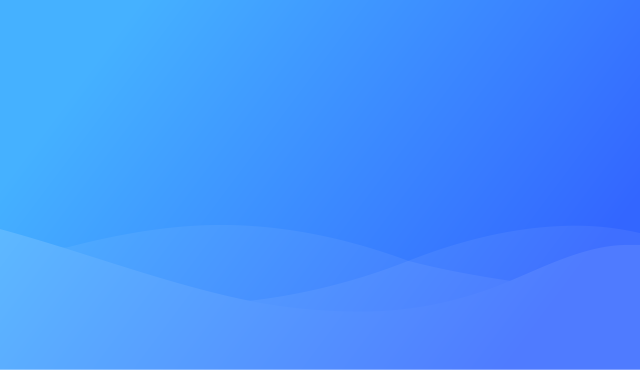
Reproduce this background procedurally as a Shadertoy shader.

```glsl
// Diagonal blue gradient with three pale translucent waves along the bottom.

#define SKY_LIGHT vec3(0.27, 0.695, 1.00)
#define SKY_DEEP vec3(0.20, 0.40, 1.00)
#define GRADIENT_AXIS vec2(0.80, 0.60)
#define GRADIENT_START 0.30
#define GRADIENT_END 1.70
#define BACK_WAVE_ALPHA 0.06
#define FRONT_WAVE_ALPHA 0.135
#define BASE_LINE_HEIGHT 0.0025
#define BASE_LINE_ALPHA 0.30

// Cubic Hermite height between two points, held level outside them.
float curve(float x, vec2 a, vec2 b, float slopeA, float slopeB) {
    float span = b.x - a.x;
    float t = clamp((x - a.x) / span, 0.0, 1.0);
    float s = 1.0 - t;
    return mix(a.y, b.y, t * t * (3.0 - 2.0 * t))
         + span * t * s * (s * slopeA - t * slopeB);
}

// Long hump rising on the left.
float leftWave(float x) {
    const vec2 start = vec2(0.104, 0.331), crest = vec2(0.345, 0.392);
    const vec2 bend = vec2(0.638, 0.295), tail = vec2(0.797, 0.241);
    if (x < crest.x) return curve(x, start, crest, 0.45, 0.0);
    if (x < bend.x) return curve(x, crest, bend, 0.0, -0.64);
    return curve(x, bend, tail, -0.45, -0.26);
}

// Hump that climbs toward the right edge.
float rightWave(float x) {
    const vec2 start = vec2(0.39, 0.187), bend = vec2(0.638, 0.295);
    const vec2 crest = vec2(0.90, 0.390), tail = vec2(1.0, 0.370);
    if (x < bend.x) return curve(x, start, bend, 0.20, 0.68);
    if (x < crest.x) return curve(x, bend, crest, 0.68, 0.0);
    return curve(x, crest, tail, 0.0, -0.40);
}

// Broad valley in front of the humps.
float frontWave(float x) {
    const vec2 start = vec2(0.0, 0.381), fall = vec2(0.39, 0.187);
    const vec2 valley = vec2(0.565, 0.158), climb = vec2(0.797, 0.241);
    const vec2 crest = vec2(0.98, 0.338);
    if (x < fall.x) return curve(x, start, fall, -0.47, -0.35);
    if (x < valley.x) return curve(x, fall, valley, -0.35, 0.0);
    if (x < climb.x) return curve(x, valley, climb, 0.0, 0.73);
    return curve(x, climb, crest, 0.73, 0.0);
}

// Antialiased coverage of the area under a height.
float below(float height, float y) {
    return clamp((height - y) * iResolution.y + 0.5, 0.0, 1.0);
}

void mainImage(out vec4 fragColor, in vec2 fragCoord) {
    vec2 uv = fragCoord / iResolution.xy;

    // Sky gradient, measured from the upper left in canvas heights.
    vec2 fromTopLeft = vec2(fragCoord.x, iResolution.y - fragCoord.y) / iResolution.y;
    float along = dot(fromTopLeft, GRADIENT_AXIS);
    float shade = clamp((along - GRADIENT_START) / (GRADIENT_END - GRADIENT_START), 0.0, 1.0);
    vec3 color = mix(SKY_LIGHT, SKY_DEEP, shade);

    // Back waves overlap; the front wave has one even tint.
    float clearLeft = 1.0 - BACK_WAVE_ALPHA * below(leftWave(uv.x), uv.y);
    float clearRight = 1.0 - BACK_WAVE_ALPHA * below(rightWave(uv.x), uv.y);
    float veil = 1.0 - clearLeft * clearRight;
    veil = mix(veil, FRONT_WAVE_ALPHA, below(frontWave(uv.x), uv.y));
    color = mix(color, vec3(1.0), veil);

    // Thin pale line at the foot.
    color = mix(color, vec3(1.0), BASE_LINE_ALPHA * below(BASE_LINE_HEIGHT, uv.y));

    fragColor = vec4(color, 1.0);
}
```
